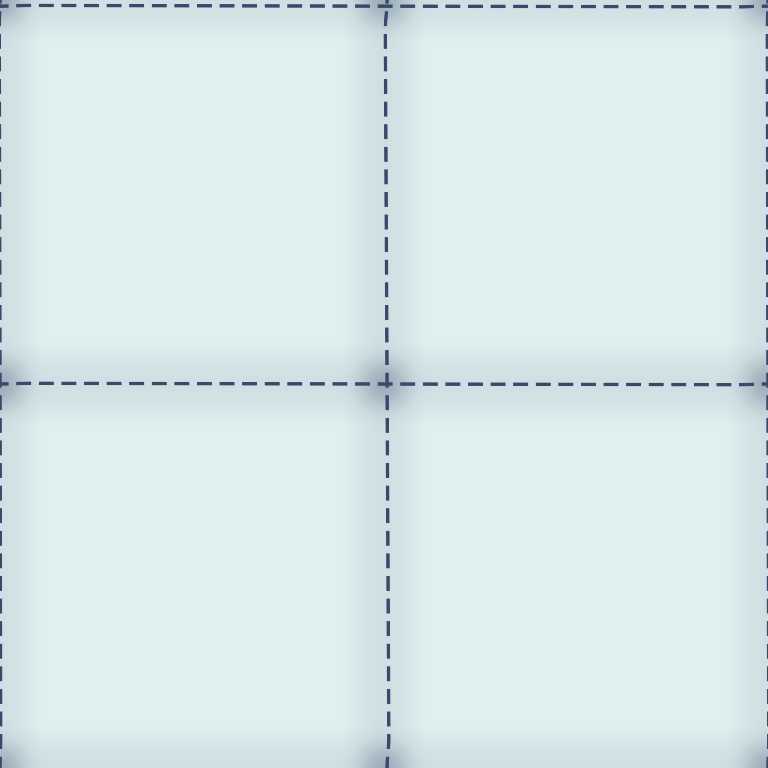
This pattern is drawn by a three.js fragment shader. Its source:

```glsl
// Pale two-by-two grid of soft-shaded squares divided by slightly crooked dashed lines.
varying vec2 vUv;

const vec3 PAPER = vec3(0.88, 0.94, 0.94);
const vec3 INK = vec3(0.22, 0.29, 0.42);
const float CELLS = 2.0;         // squares across and up
const float DASHES = 34.0;       // dashes along a whole line
const float DASH_FILL = 0.66;    // inked part of each dash period
const float HALF_WIDTH = 0.0022; // half of the line width
const float SOFTNESS = 0.0007;   // half of the edge blur
const float GLOW_REACH = 0.066;  // how far the shading spreads

// Signed offset to the nearest whole multiple of a period.
float nearest(float x, float period) {
  return (fract(x / period + 0.5) - 0.5) * period;
}

// Inked inside a distance of zero, with a smooth edge.
float cover(float dist) {
  return 1.0 - smoothstep(-SOFTNESS, SOFTNESS, dist);
}

// Slanted displacement that returns to zero at both ends, so it wraps.
float drift(float along, float amount) {
  float ends = smoothstep(0.0, 0.04, min(along, 1.0 - along));
  return (along - 0.5) * amount * ends;
}

// One dashed line; the across position wraps around the canvas.
float dashedLine(float across, float along, float position, float slant, float phase) {
  float side = abs(nearest(across - position - drift(along, slant), 1.0));
  float period = 1.0 / DASHES;
  float dash = abs(nearest(along - phase * period, period));
  return cover(side - HALF_WIDTH) * cover(dash - 0.5 * DASH_FILL * period);
}

// Shading strength beside the borders of the squares, deeper in the corners.
float borderShade(vec2 p) {
  float period = 1.0 / CELLS;
  vec2 d = abs(vec2(nearest(p.x, period), nearest(p.y, period)));
  vec2 glow = 1.0 - smoothstep(0.0, GLOW_REACH, d);
  float corner = glow.x * glow.y;
  return 0.1 * (glow.x + glow.y - corner) + 0.3 * pow(corner, 1.5);
}

void main() {
  vec2 p = vUv;
  vec3 color = mix(PAPER, INK, borderShade(p));

  // Upright lines, then level lines
  float ink = dashedLine(p.x, p.y, 0.0, -0.002, 0.17);
  ink = max(ink, dashedLine(p.x, p.y, 0.504, -0.005, 0.17));
  ink = max(ink, dashedLine(p.y, p.x, 0.992, -0.002, 0.05));
  ink = max(ink, dashedLine(p.y, p.x, 0.5, -0.002, 0.05));

  gl_FragColor = vec4(mix(color, INK, ink), 1.0);
}
```
